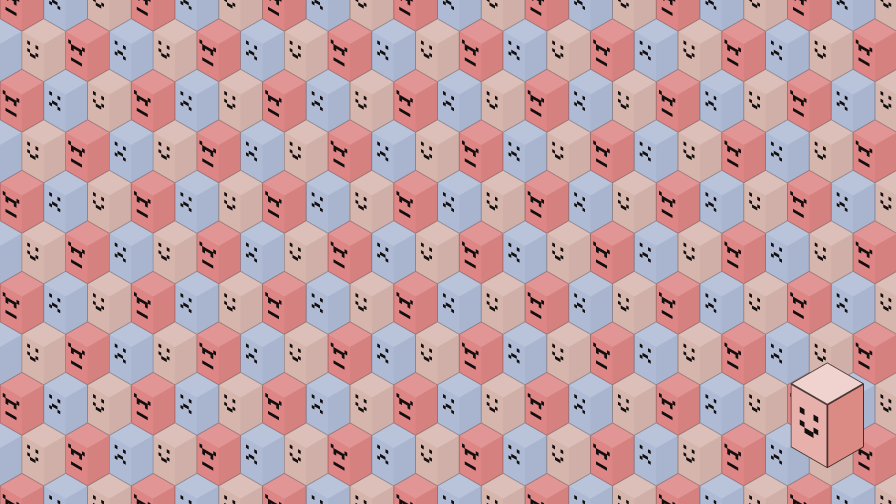
Reproduce this pattern procedurally as a WebGL 1 fragment shader.

```glsl
precision highp float;
// Isometric wall of tall red, blue and beige boxes with pixel moods, plus one large pink box.
uniform vec2 u_resolution;

const float SLOPE = 0.57735;   // rise of an isometric edge
const float ROW = 1.1547;      // row spacing in box widths
const vec3 INK = vec3(0.08, 0.06, 0.06);

float box(vec2 p, vec2 center, vec2 halfSize) {
  vec2 inside = step(abs(p - center), halfSize);
  return inside.x * inside.y;
}

// Blocky mood on an 8 by 12 grid: 0 stern, 1 sad, 2 happy
float moodMarks(vec2 cell, float mood) {
  vec2 m = vec2(abs(cell.x - 4.0), cell.y);  // mirrored halves
  if (mood < 0.5) {
    float brows = max(box(m, vec2(2.5, 2.5), vec2(0.5)), box(m, vec2(0.0, 3.5), vec2(2.0, 0.5)));
    float eyes = box(m, vec2(1.5, 4.4), vec2(0.5));
    float mouth = box(m, vec2(0.0, 7.7), vec2(2.0, 0.5));
    return max(max(brows, box(m, vec2(2.5, 3.0), vec2(0.5, 0.2))), max(eyes, mouth));
  }
  float turn = mood < 1.5 ? -0.5 : 0.5;
  float eyes = box(m, vec2(1.5, 2.4), vec2(0.5, 0.55));
  float middle = box(m, vec2(0.0, 5.3 + turn), vec2(1.0, 0.5));
  float ends = box(m, vec2(1.5, 5.3 - turn), vec2(0.5));
  return max(eyes, max(middle, ends));
}

// Distance inside the box outline; the apex is the origin and y points down
float outlineDistance(vec2 p) {
  float x = abs(p.x);
  float roof = (p.y - SLOPE * x) * 0.866;
  float base = (1.4434 - SLOPE * x - p.y) * 0.866;
  return min(0.5 - x, min(roof, base));
}

// Distance to the three edges meeting at the front corner
float ridgeDistance(vec2 p) {
  float below = p.y - SLOPE * (1.0 - abs(p.x));
  float upright = below > 0.0 ? abs(p.x) : 1.0;
  return min(abs(below) * 0.866, upright);
}

vec3 paintBox(vec2 p, vec3 top, vec3 left, vec3 right, float mood, float drop) {
  if (p.y < SLOPE * (1.0 - abs(p.x))) return top;
  if (p.x > 0.0) return right;
  vec2 cell = vec2((p.x + 0.5) * 16.0, (p.y - SLOPE * (1.0 + p.x)) * 13.856 - drop);
  return mix(left, INK, moodMarks(cell, mood));
}

// Tiled wall: alternate rows shift by one and a half boxes
vec3 wall(vec2 p) {
  float row = floor(p.y / ROW);
  float x = p.x - 1.5 * mod(row, 2.0);
  float y = p.y - row * ROW;
  if (y < SLOPE * abs(x - floor(x + 0.5))) {
    row -= 1.0;
    y += ROW;
    x = p.x - 1.5 * mod(row, 2.0);
  }
  float column = floor(x + 0.5);
  vec2 local = vec2(x - column, y);
  float kind = mod(column, 3.0);
  vec3 base = vec3(0.865, 0.525, 0.52);
  if (kind > 0.5) base = vec3(0.685, 0.732, 0.835);
  if (kind > 1.5) base = vec3(0.838, 0.71, 0.68);
  vec3 color = paintBox(local, mix(base, vec3(1.0), 0.13), base, base * 0.967, kind, 0.0);
  float seam = 1.0 - step(0.011, outlineDistance(local));
  return mix(color, INK, 0.28 * seam);
}

vec3 scene(vec2 p) {
  vec3 color = wall((p - vec2(0.0434, 0.1373)) / 0.0868);
  // Large box near the lower right corner
  vec2 big = (p - vec2(1.6415, 0.719)) / 0.1455;
  float rim = outlineDistance(big);
  if (rim > 0.0) {
    color = paintBox(big, vec3(0.94, 0.825, 0.81), vec3(0.91, 0.69, 0.67),
                     vec3(0.86, 0.545, 0.515), 2.0, 1.5);
    float line = 1.0 - step(0.012, min(rim, ridgeDistance(big)));
    color = mix(color, INK, 0.75 * line);
  }
  return color;
}

void main() {
  // Average a 4 by 4 grid of samples for smooth edges
  vec3 sum = vec3(0.0);
  for (int i = 0; i < 4; i++) {
    for (int j = 0; j < 4; j++) {
      vec2 offset = (vec2(float(i), float(j)) - 1.5) / 4.0;
      vec2 p = (gl_FragCoord.xy + offset) / u_resolution.y;
      sum += scene(vec2(p.x, 1.0 - p.y));
    }
  }
  gl_FragColor = vec4(sum / 16.0, 1.0);
}
```
